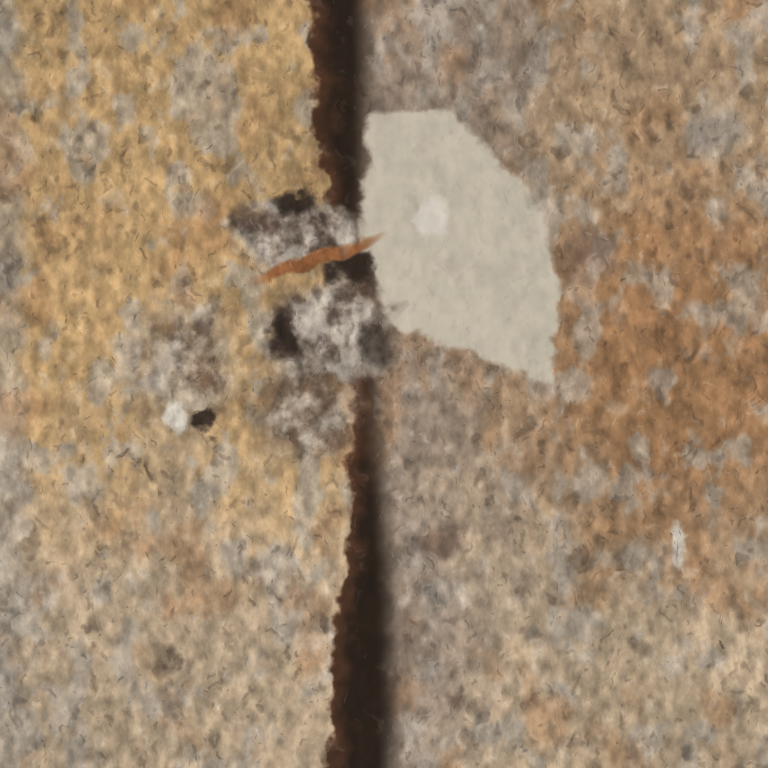
This texture is drawn by a WebGL 2 fragment shader. Its source:

```glsl
#version 300 es
precision highp float;
// Weathered ochre stone split by a dark crack, with a pale chip and rubble.
uniform vec2 u_resolution;
out vec4 fragColor;

const vec3 OCHRE = vec3(0.68, 0.56, 0.40);
const vec3 SAND = vec3(0.67, 0.59, 0.49);
const vec3 TAN = vec3(0.63, 0.53, 0.42);
const vec3 RUST = vec3(0.58, 0.43, 0.30);
const vec3 MAUVE = vec3(0.55, 0.49, 0.44);
const vec3 ASH = vec3(0.64, 0.60, 0.55);
const vec3 CHALK = vec3(0.755, 0.715, 0.645);
const vec3 FLECK = vec3(0.83, 0.80, 0.75);
const vec3 SOOT = vec3(0.22, 0.18, 0.155);
const vec3 CRACK_DARK = vec3(0.17, 0.135, 0.11);
const vec3 CRACK_EDGE = vec3(0.31, 0.21, 0.155);
const vec3 SLIVER = vec3(0.55, 0.36, 0.23);
const float GRAIN = 0.6;
const float STAIN = 0.3;
const float EDGE_WARP = 0.044;

// Outline of the pale chip
const int CHIP_N = 10;
const vec2 CHIP[CHIP_N] = vec2[](
  vec2(0.485, 0.855), vec2(0.585, 0.86), vec2(0.645, 0.80), vec2(0.70, 0.73), vec2(0.73, 0.61),
  vec2(0.72, 0.505), vec2(0.65, 0.525), vec2(0.57, 0.55), vec2(0.51, 0.585), vec2(0.473, 0.69));

vec2 hash2(vec2 cell) {
  uvec2 v = uvec2(ivec2(cell)) * 1664525u + 10139u;
  for (int k = 0; k < 2; k++) {
    v.x += v.y * 1664525u;
    v.y += v.x * 1664525u;
    v ^= v >> 16u;
  }
  return vec2(v & 65535u) / 65535.0;
}

float noise(vec2 p) {
  vec2 i = floor(p), f = fract(p);
  f = f * f * (3.0 - 2.0 * f);
  return mix(mix(hash2(i).x, hash2(i + vec2(1, 0)).x, f.x),
             mix(hash2(i + vec2(0, 1)).x, hash2(i + 1.0).x, f.x), f.y);
}

float fbm(vec2 p) {
  float sum = 0.0, amp = 0.533;
  for (int k = 0; k < 4; k++, amp *= 0.5) {
    sum += amp * noise(p);
    p = mat2(1.6, 1.2, -1.2, 1.6) * p + 17.3;
  }
  return sum;
}

float chipDistance(vec2 p) {
  float d = 1e3, side = 1.0;
  for (int i = 0, j = CHIP_N - 1; i < CHIP_N; j = i++) {
    vec2 e = CHIP[j] - CHIP[i], w = p - CHIP[i];
    d = min(d, length(w - e * clamp(dot(w, e) / dot(e, e), 0.0, 1.0)));
    bvec3 c = bvec3(p.y >= CHIP[i].y, p.y < CHIP[j].y, e.x * w.y > e.y * w.x);
    if (all(c) || all(not(c))) side = -side;
  }
  return side * d;
}

// Soft ellipse: 1 inside, 0 outside
float blob(vec2 p, float x, float y, float rx, float ry, float soft) {
  return 1.0 - smoothstep(1.0 - soft, 1.0 + soft, length((p - vec2(x, y)) / vec2(rx, ry)));
}

// Scattered pits (negative) and bright flecks (positive)
float flecks(vec2 q) {
  float sum = 0.0;
  for (int k = 0; k < 9; k++) {
    vec2 cell = floor(q) + vec2(k % 3 - 1, k / 3 - 1);
    vec2 at = cell + hash2(cell + 50.0), kind = hash2(cell + 170.0);
    float size = mix(0.08, 0.36, kind.y * kind.y);
    float tone = kind.x < 0.32 ? -1.0 : kind.x > 0.76 ? 0.8 : 0.0;
    sum += tone * blob(q, at.x, at.y, size * 0.8, size * 1.25, 0.6);
  }
  return clamp(sum, -1.0, 1.0);
}

void main() {
  vec2 p = gl_FragCoord.xy / u_resolution;
  vec2 ragged = vec2(fbm(p * 38.0), fbm(p * 38.0 + 70.0)) - 0.5;
  vec2 w = p + ragged * EDGE_WARP;
  float broad = fbm(p * vec2(9, 6) + 4.0);

  // Broad colour zones on both sides
  vec3 left = mix(SAND, OCHRE, smoothstep(0.3, 0.58, p.y + broad * 0.5 - 0.25));
  left = mix(ASH, left, 0.4 + 0.6 * smoothstep(0.015, 0.045, w.x));
  vec3 right = mix(SAND, TAN, smoothstep(0.2, 0.6, p.y));
  right = mix(right, RUST, 0.85 * blob(w, 0.89, 0.52, 0.2, 0.22, 0.6));
  right = mix(MAUVE, right, 0.2 + 0.8 * smoothstep(0.55, 0.76, p.x + broad * 0.3 - 0.15));
  vec3 col = mix(left, right, smoothstep(0.44, 0.48, p.x));
  col = mix(col, ASH, 0.65 * smoothstep(0.52, 0.68, fbm(p * vec2(30, 22) + 31.0)));
  col = mix(col, RUST, 0.45 * smoothstep(0.56, 0.75, fbm(p * vec2(17, 13) + 80.0)));
  col *= 1.0 + STAIN * (broad - 0.5);

  // Crack: sharp left lip, soft right shadow
  float lower = 1.0 - smoothstep(0.62, 0.68, p.y);
  float lip = mix(0.49 - 0.09 * p.y, 0.432 + 0.028 * smoothstep(0.05, 0.5, p.y), lower);
  float rim = mix(0.482, 0.517 - 0.022 * smoothstep(0.15, 0.55, p.y), lower);
  float inside = smoothstep(lip - 0.004, lip + 0.006, p.x + ragged.x * 0.04)
               * (1.0 - smoothstep(rim - 0.028, rim + 0.016, p.x + ragged.y * 0.01));
  col = mix(col, mix(CRACK_EDGE, CRACK_DARK, smoothstep(lip, lip + 0.035, w.x)), inside);

  // Pale chip
  float chip = 1.0 - smoothstep(-0.006, 0.008, chipDistance(p + ragged * 0.035));
  col = mix(col, CHALK * (0.96 + 0.08 * broad), chip);

  // Rubble bridging the crack
  float rubble = max(blob(w, 0.385, 0.695, 0.085, 0.045, 0.25), blob(w, 0.43, 0.565, 0.085, 0.065, 0.25));
  rubble = max(rubble, 0.75 * blob(w, 0.24, 0.525, 0.065, 0.075, 0.5));
  rubble = max(rubble, 0.8 * blob(w, 0.4, 0.47, 0.055, 0.07, 0.4));
  float stones = smoothstep(0.25, 0.68, fbm(p * 42.0 + 5.0));
  col = mix(col, mix(SOOT * 1.5, ASH * 1.09, stones), rubble);

  // Hollows under a rusty sliver
  float hollow = max(blob(w, 0.385, 0.735, 0.025, 0.018, 0.4), blob(w, 0.458, 0.648, 0.026, 0.022, 0.3));
  hollow = max(hollow, blob(w, 0.37, 0.565, 0.018, 0.032, 0.5));
  hollow = max(hollow, blob(w, 0.272, 0.457, 0.019, 0.018, 0.3));
  hollow = max(hollow, 0.75 * blob(w, 0.495, 0.56, 0.016, 0.03, 0.6));
  col = mix(col, SOOT * 0.85, 0.9 * hollow);
  float rise = 0.3 * (p.x - 0.413) - ragged.y * 0.02;
  col = mix(col, SLIVER, blob(p - vec2(0, rise), 0.413, 0.663, 0.076, 0.011, 0.3));

  // Isolated stains and bright spots
  float stain = max(blob(w, 0.565, 0.295, 0.025, 0.02, 0.6), blob(w, 0.593, 0.088, 0.015, 0.015, 0.5));
  stain = max(stain, blob(w, 0.765, 0.67, 0.035, 0.028, 0.7));
  col = mix(col, SOOT * 1.8, 0.65 * stain);
  col = mix(col, ASH * 0.96, 0.8 * blob(w, 0.932, 0.83, 0.033, 0.035, 0.5));
  float bright = max(blob(w, 0.225, 0.455, 0.018, 0.018, 0.4), blob(w, 0.883, 0.29, 0.017, 0.022, 0.4));
  bright = max(bright, blob(w, 0.56, 0.722, 0.02, 0.027, 0.4));
  col = mix(col, FLECK, 0.85 * bright);

  // Fine grain, calmer on the chip and in the crack
  float rough = (1.0 - 0.78 * chip) * (1.0 - 0.65 * inside * (1.0 - rubble));
  float spots = flecks(w * 32.0) * 0.6 + flecks(w * 68.0 + 25.0) * 0.45;
  col = mix(col, spots > 0.0 ? FLECK : SOOT, 0.48 * rough * min(abs(spots), 1.0));
  col *= 1.0 + GRAIN * rough * (fbm(p * vec2(85, 60) + 9.0) - 0.5);
  fragColor = vec4(col, 1.0);
}
```
